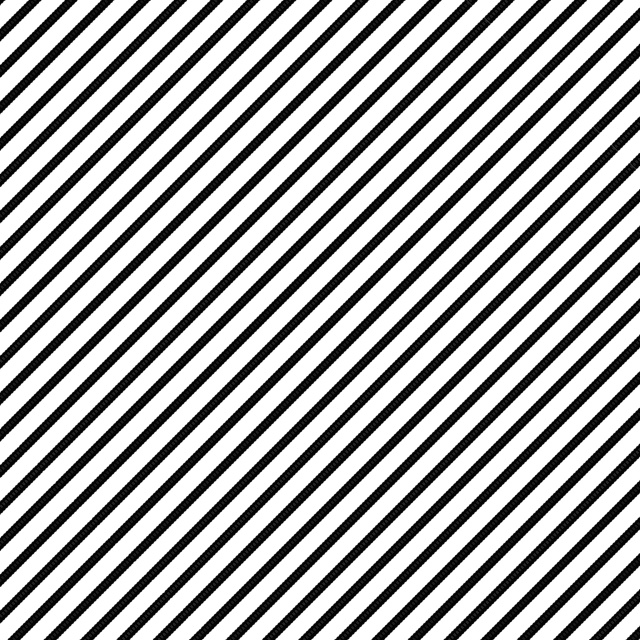
A three.js fragment shader for this pattern:

```glsl
varying vec2 vUv;

float hash(float n) {
  n = fract(n * 0.1031);
  n *= n + 33.33;
  n *= n + n;
  return fract(n);
}

// Soft band of the given half width around zero
float band(float d, float halfWidth, float blur) {
  return 1.0 - smoothstep(halfWidth - blur, halfWidth + blur, abs(d));
}

void main() {
  float across = vUv.x - vUv.y;
  float along = vUv.x + vUv.y;

  // Diagonal repeat, with distance measured horizontally
  float repeats = 17.594;
  float phase = across * repeats + 17.125;
  float id = floor(phase);
  float d = (fract(phase) - 0.5) / repeats;
  float variation = hash(id + 41.0);

  // Fine stepped edge and slight differences in line weight
  float steps = cos(6.2832 * along * 128.0);
  float halfWidth = 0.0099 + 0.0005 * variation + 0.0004 * steps;
  halfWidth -= 0.0007 * band(along - 0.33, 0.002, 0.002);
  float line = band(d, halfWidth, 0.0017);

  // Dotted grey core inside the black line
  float dots = smoothstep(-0.9, 0.5, steps);
  float core = band(d + 0.0008, 0.0034, 0.0012) * dots;
  float ink = mix(0.016, 0.15, core * (0.6 + 0.4 * variation));

  // Faint worn seam crossing the lines near the upper right corner
  float seam = band(along - 1.729, 0.0008, 0.0012);
  ink = mix(ink, 0.38, seam * (0.25 + 0.5 * variation));

  gl_FragColor = vec4(vec3(mix(1.0, ink, line)), 1.0);
}
```
